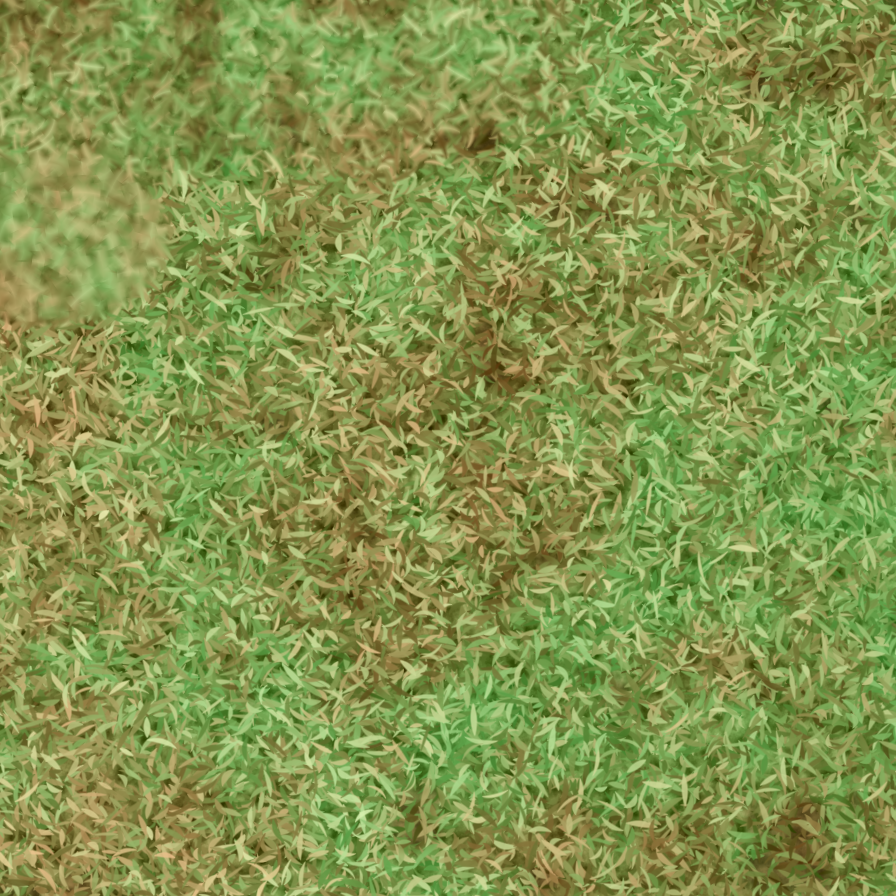
Give the GLSL for this texture, as a Shadertoy shader.

```glsl
// Worn lawn seen from above: short tangled grass blades, dry straw patches and dark gaps.

const int LAYERS = 11;
const float BLADE_CELLS = 37.0;

float hash(vec2 p) {
    return fract(sin(dot(p, vec2(127.1, 311.7))) * 43758.5453);
}

float valueNoise(vec2 p) {
    vec2 cell = floor(p);
    vec2 f = fract(p);
    f = f * f * (3.0 - 2.0 * f);
    float low = mix(hash(cell), hash(cell + vec2(1.0, 0.0)), f.x);
    float high = mix(hash(cell + vec2(0.0, 1.0)), hash(cell + vec2(1.0, 1.0)), f.x);
    return mix(low, high, f.y);
}

float fbm(vec2 p) {
    float sum = 0.0;
    float weight = 0.5;
    for (int i = 0; i < 4; i++) {
        sum += weight * valueNoise(p);
        p = mat2(1.6, 1.2, -1.2, 1.6) * p + 7.3;
        weight *= 0.5;
    }
    return sum / 0.9375;
}

// Three-stop colour ramp; tones just outside 0..1 deepen shadows and lights.
vec3 ramp(vec3 dark, vec3 middle, vec3 light, float tone) {
    return tone < 0.5 ? mix(dark, middle, tone * 2.0) : mix(middle, light, tone * 2.0 - 1.0);
}

vec3 grassColor(float tone, float dryness) {
    vec3 green = ramp(vec3(0.29, 0.43, 0.13), vec3(0.49, 0.65, 0.33), vec3(0.75, 0.82, 0.55), tone);
    vec3 straw = ramp(vec3(0.32, 0.29, 0.08), vec3(0.53, 0.51, 0.26), vec3(0.77, 0.71, 0.47), tone);
    vec3 color = mix(green, straw, smoothstep(0.2, 0.8, dryness));
    color += vec3(-0.09, 0.02, -0.01) * smoothstep(0.3, -0.2, dryness);
    return color + vec3(0.07, -0.03, 0.0) * smoothstep(0.75, 1.2, dryness);
}

// Coverage of one curved, tapered blade centred on the origin.
float bladeMask(vec2 p, float angle, float halfLength, float halfWidth, float bend, float edge) {
    float c = cos(angle);
    float s = sin(angle);
    vec2 q = vec2(c * p.x + s * p.y, c * p.y - s * p.x);
    float along = q.x / halfLength;
    float taper = 1.0 - along * along;
    float side = abs(q.y - bend * taper) - halfWidth * taper;
    return smoothstep(edge, -edge, side) * smoothstep(0.0, 0.25, taper);
}

// Smeared areas: a disc at the left and a band along the top.
float softArea(vec2 uv) {
    float disc = smoothstep(0.13, 0.11, length((uv - vec2(0.05, 0.735)) * vec2(0.9, 1.25)));
    float band = smoothstep(0.77, 0.87, uv.y + 0.1 * (valueNoise(uv * 7.0) - 0.5));
    band *= smoothstep(0.72, 0.5, uv.x);
    return max(disc, 0.45 * band);
}

// Large dry patches, strongest at the lower left.
float dryField(vec2 uv) {
    float slope = 0.45 * (0.5 - uv.x) + 0.22 * (0.5 - uv.y);
    float patches = 1.1 * (fbm(uv * 4.5 + 3.0) - 0.5);
    float clumps = 0.55 * (valueNoise(uv * 19.0) - 0.5);
    return 0.47 + slope + patches + clumps;
}

vec3 groundColor(vec2 uv, float dryness, float litter) {
    float grain = fbm(uv * 75.0);
    vec3 color = grassColor(1.5 * grain - 0.52, dryness);
    return mix(color, vec3(0.36, 0.23, 0.11) * (0.5 + grain), 0.6 * litter);
}

// Stacks one layer of blades, one per cell, over the colour below.
vec3 addBlades(vec3 color, vec2 uv, float layer, float dryness, float shade, float edge) {
    vec2 p = uv * BLADE_CELLS + layer * vec2(0.37, 0.61);
    vec2 home = floor(p);
    float height = layer / float(LAYERS);
    for (int y = -1; y <= 1; y++) {
        for (int x = -1; x <= 1; x++) {
            vec2 cell = home + vec2(x, y);
            vec2 seed = cell + layer * vec2(17.3, 41.9);
            vec2 center = cell + vec2(hash(seed), hash(seed + 5.1));
            float angle = 6.2832 * hash(seed + 9.7);
            float halfLength = mix(0.28, 0.75, hash(seed + 13.3));
            float halfWidth = mix(0.06, 0.14, hash(seed + 19.9));
            float bend = 0.4 * (hash(seed + 23.1) - 0.5);
            float mask = bladeMask(p - center, angle, halfLength, halfWidth, bend, edge);
            float tone = 1.0 * hash(seed + 29.3) - 0.02 + 0.25 * height + shade;
            float bladeDryness = dryness + 0.8 * (hash(seed + 31.7) - 0.5);
            color = mix(color, grassColor(tone, bladeDryness), 0.9 * mask);
        }
    }
    return color;
}

void mainImage(out vec4 fragColor, in vec2 fragCoord) {
    vec2 uv = fragCoord / iResolution.y;
    float dryness = dryField(uv);
    float litter = smoothstep(0.58, 0.8, fbm(uv * 13.0 + 21.0));
    float shade = 0.22 * (0.5 - uv.x) * (1.0 - uv.y) + 0.3 * (fbm(uv * 9.0 + 40.0) - 0.5);
    shade -= 0.28 * litter;

    // Blade edges cover about a pixel, wider inside the smeared areas.
    float edge = max(0.05, 0.7 * BLADE_CELLS / iResolution.y);
    edge = mix(edge, 0.34, softArea(uv));

    vec3 color = groundColor(uv, dryness, litter);
    for (int i = 0; i < LAYERS; i++) {
        color = addBlades(color, uv, float(i), dryness + 0.25 * litter, shade, edge);
    }
    fragColor = vec4(clamp(color, 0.0, 1.0), 1.0);
}
```
